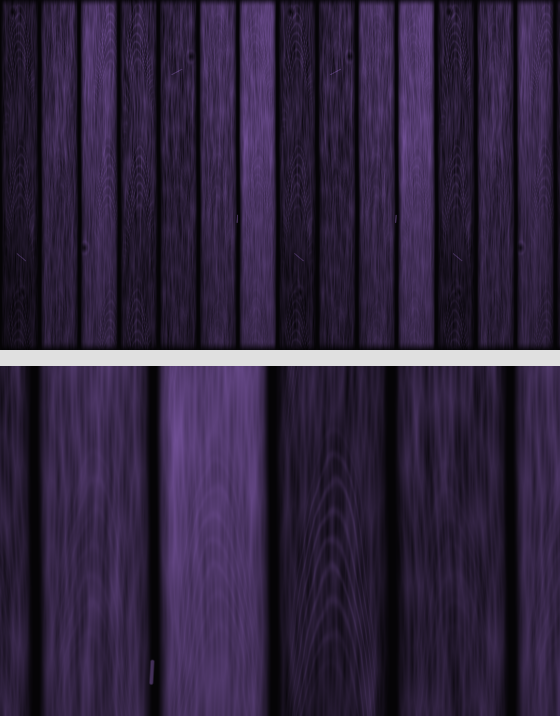
Top: the whole. Bottom: its middle third, enlarged.
Reproduce this texture procedurally as a WebGL 2 fragment shader.

```glsl
#version 300 es
// Dark violet wooden planks standing side by side, with grain, arches, knots and scratches.
precision highp float;

uniform vec2 u_resolution;
out vec4 outColor;

const float PLANKS = 14.12;
const vec3 WOOD = vec3(0.300, 0.212, 0.400);
const vec3 GAP = vec3(0.018, 0.014, 0.022);
// Board type of each plank, and the brightness of each type
const int KIND[15] = int[](0, 1, 2, 3, 4, 5, 6, 0, 4, 5, 6, 0, 1, 2, 3);
const float TONE[7] = float[](0.50, 0.73, 0.92, 0.58, 0.62, 0.84, 1.08);
// Knots: board type, position across (-0.5 to 0.5), height
const vec3 KNOTS[4] = vec3[](vec3(0.0, 0.05, 0.165), vec3(2.0, -0.38, 0.292),
                             vec3(4.0, 0.32, 0.838), vec3(0.0, -0.15, 0.965));

vec2 hash2(vec2 p) {
    vec2 q = vec2(dot(p, vec2(127.1, 311.7)), dot(p, vec2(269.5, 183.3)));
    return fract(sin(q) * 43758.55);
}

// Distance to the nearest scattered point, one point per cell
float cellular(vec2 p) {
    vec2 cell = floor(p), local = fract(p);
    float nearest = 2.0;
    for (int j = -1; j <= 1; j++)
        for (int i = -1; i <= 1; i++) {
            vec2 o = vec2(i, j);
            nearest = min(nearest, length(o + hash2(cell + o) - local));
        }
    return nearest;
}

// Slow waviness from layered sines
float sway(float y, float seed) {
    return 0.6 * sin(y * 7.0 + seed * 2.3) + 0.3 * sin(y * 17.0 + seed * 4.1)
         + 0.1 * sin(y * 43.0 + seed);
}

float segment(vec2 p, vec2 a, vec2 b) {
    vec2 d = b - a;
    return length(p - a - d * clamp(dot(p - a, d) / dot(d, d), 0.0, 1.0));
}

// Long fibres, centred on zero
float fibres(vec2 p, float seed) {
    vec2 q = p + vec2(0.003 * sway(p.y, seed) + seed * 3.7, seed * 1.9);
    float fine = cellular(q * vec2(230.0, 17.0));
    float medium = cellular(q * vec2(105.0, 6.0) + 9.0);
    float broad = cellular(q * vec2(38.0, 2.2) + 21.0);
    return 0.45 * fine + 0.4 * medium + 0.3 * broad - 0.53;
}

// Nested arches of the growth rings; x runs across the board
float arches(float x, float y, float seed) {
    float bend = x + 0.06 * sway(y, seed);
    float ring = y + 1.4 * bend * bend + 0.008 * sway(y * 3.0 + x, seed);
    float zone = smoothstep(0.2, 0.9, 0.5 + 0.5 * cos((ring - 0.5) * 15.5));
    float line = pow(0.5 + 0.5 * sin(ring * 230.0), 3.0);
    return (line - 0.3) * zone * smoothstep(0.46, 0.2, abs(x));
}

// Darkness of a knot with a pale rim
float knot(vec2 d) {
    float r = length(d * vec2(1.0, 0.75));
    return exp(-r * r * 22000.0) - 0.35 * exp(-pow((r - 0.013) * 260.0, 2.0));
}

float scratch(vec2 p, vec2 a, vec2 b) {
    return 1.0 - smoothstep(0.0006, 0.0028, segment(p, a, b));
}

void main() {
    vec2 uv = gl_FragCoord.xy / u_resolution;
    float boardWidth = 1.6 / PLANKS;
    float along = uv.x * PLANKS + 0.012 * sway(uv.y, 1.0);
    int index = clamp(int(floor(along)), 0, 14);
    int kind = KIND[index];
    float seed = float(kind);
    float x = along - float(index) - 0.5;
    vec2 p = vec2(x * boardWidth, uv.y);

    // Wood: darker boards show stronger grain
    float tone = TONE[kind];
    float contrast = mix(1.5, 0.65, smoothstep(0.5, 1.05, tone));
    float ringAmount = (kind == 0 || kind == 3) ? 0.42 : (kind == 2 ? 0.2 : 0.08);
    float ringX = kind == 2 ? x - 0.25 : x;
    float shade = 1.0 + contrast * fibres(p, seed);
    shade += ringAmount * arches(ringX, uv.y, seed);
    shade += 0.07 * sway(uv.y * 0.7, seed + 2.0);

    // Knots
    for (int i = 0; i < 4; i++)
        if (int(KNOTS[i].x) == kind)
            shade -= 0.6 * knot(p - vec2(KNOTS[i].y * boardWidth, KNOTS[i].z));

    // Pale scratches and a chip on the edge
    float mark = 0.0;
    if (kind == 4) mark = scratch(p, vec2(-0.018, 0.787), vec2(0.010, 0.802));
    if (kind == 0) mark = scratch(p, vec2(-0.008, 0.275), vec2(0.016, 0.255));
    float chip = kind == 5 ? scratch(p, vec2(0.053, 0.365), vec2(0.054, 0.385)) : 0.0;

    // Rounded board sides and overall light
    float side = 0.5 - abs(x);
    float rounding = mix(0.35, 1.0, smoothstep(0.0, 0.17, side));
    float light = mix(0.72, 1.06, smoothstep(0.0, 0.8, uv.y));
    light *= smoothstep(-0.01, 0.025, uv.y) * smoothstep(1.012, 0.98, uv.y);
    light *= mix(0.8, 1.0, smoothstep(0.0, 0.12, uv.x) * smoothstep(1.0, 0.9, uv.x));

    vec3 color = WOOD * tone * max(shade, 0.12) * rounding * light;
    color += WOOD * 0.45 * mark;
    color = mix(GAP, color, smoothstep(0.015, 0.075, side));
    color += WOOD * 0.8 * chip;
    outColor = vec4(color, 1.0);
}
```
